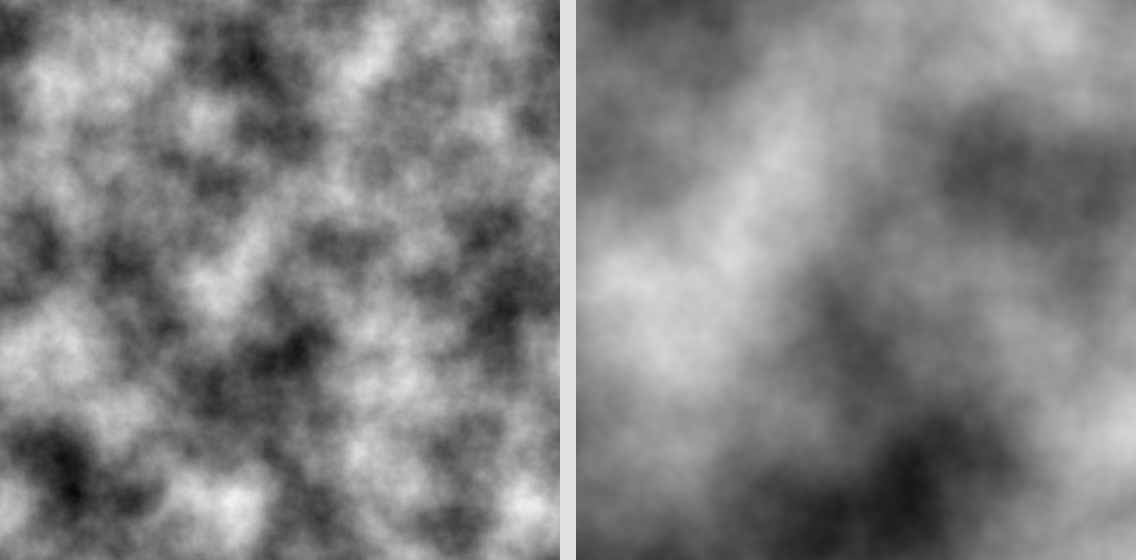
Left, the full canvas; right, a detail of the centre.
Reproduce this texture procedurally as a Shadertoy shader.

```glsl
// Random unit gradient for a lattice cell that wraps after "period" cells
vec2 cellGradient(ivec2 cell, int period, int octave) {
    uvec2 c = uvec2((cell + period) % period);
    uint h = c.x * 1597u + c.y * 51749u + uint(octave + 1) * 7919u;
    h = (h ^ (h >> 16)) * 0x7feb352du;
    h = (h ^ (h >> 15)) * 0x846ca68bu;
    h ^= h >> 16;
    float angle = 6.28319 * float(h & 0xffffu) / 65536.0;
    return vec2(cos(angle), sin(angle));
}

// Tiling gradient noise with quintic interpolation
float gradientNoise(vec2 p, int period, int octave) {
    ivec2 cell = ivec2(floor(p));
    vec2 f = fract(p);
    vec2 s = f * f * f * (f * (f * 6.0 - 15.0) + 10.0);
    vec4 corner;
    for (int i = 0; i < 4; i++) {
        ivec2 o = ivec2(i & 1, i >> 1);
        corner[i] = dot(cellGradient(cell + o, period, octave), f - vec2(o));
    }
    return mix(mix(corner.x, corner.y, s.x), mix(corner.z, corner.w, s.x), s.y);
}

// Octaves double the whole-number period, so the sum tiles as well
float cloudNoise(vec2 uv) {
    float sum = 0.0, amplitude = 1.0;
    int period = 5;
    for (int octave = 0; octave < 6; octave++) {
        vec2 shift = vec2(0.37, 0.61) * float(octave);
        sum += amplitude * gradientNoise(uv * float(period) + shift, period, octave);
        amplitude *= 0.5;
        period *= 2;
    }
    return sum;
}

void mainImage(out vec4 fragColor, in vec2 fragCoord) {
    vec2 uv = fragCoord / iResolution.xy;
    float gray = 0.505 + 0.61 * cloudNoise(uv);
    fragColor = vec4(vec3(clamp(gray, 0.0, 1.0)), 1.0);
}
```
